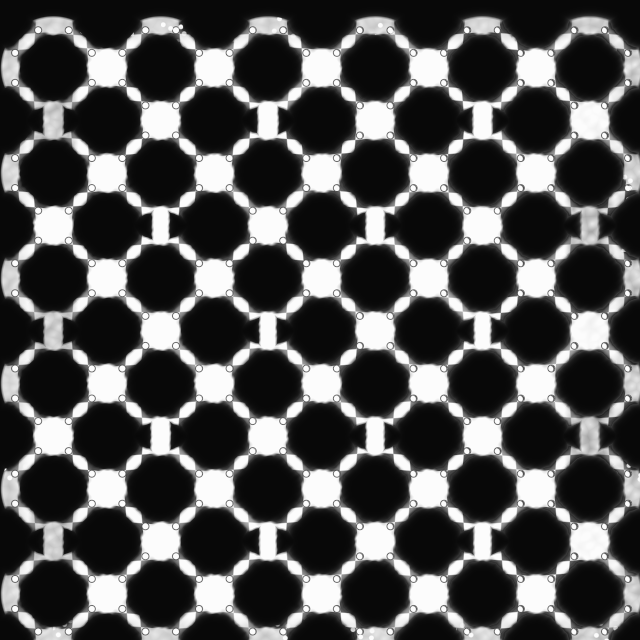
A Shadertoy shader for this pattern:

```glsl
const vec2 PITCH = vec2(0.0838, 0.0822);
const vec2 FIRST_HOLE = vec2(0.0835, 0.1060);
const float LAST = 10.0;

float hash(vec2 p) {
    p = fract(p * vec2(0.1031, 0.1137));
    p += dot(p, p.yx + 33.33);
    return fract((p.x + p.y) * p.x * 7.13);
}

// Distance to the nearest jittered cell point
float cellular(vec2 p) {
    float nearest = 2.0;
    for (int k = 0; k < 9; k++) {
        vec2 cell = floor(p) + vec2(k % 3 - 1, k / 3 - 1);
        vec2 point = cell + vec2(hash(cell + 40.0), hash(cell + 71.0));
        nearest = min(nearest, length(p - point));
    }
    return nearest;
}

float ripple(vec2 p) {
    return sin(p.x * 19.0 + 2.0 * sin(p.y * 13.0)) * 0.6
         + sin(p.y * 37.0 + p.x * 29.0) * 0.4;
}

float fill(float d, float aa) {
    return 1.0 - smoothstep(-aa, aa, d);
}

// Circle with flattened diagonals
float roundedOctagon(vec2 p, float radius, float diagonal) {
    p = abs(p);
    return max(length(p) - radius, (p.x + p.y) * 0.7071 - diagonal);
}

vec2 nearestNode(vec2 g, vec2 offset) {
    return 2.0 * round((g - offset) * 0.5) + offset;
}

// Dovetail cut on both sides of a narrow waist
float dovetail(vec2 p, float waist) {
    p = abs(p);
    float flare = p.y - 0.25 + 0.33 * (p.x - waist);
    return max(max(waist - p.x, p.x - 0.60), flare);
}

// Folded grey wedges on the diagonal necks
float neckShade(vec2 g) {
    vec2 cell = floor(g), n = g - cell - 0.5;
    float side = mod(cell.x + cell.y, 2.0) < 0.5 ? 1.0 : -1.0;
    float along = abs(n.x - side * n.y) * 0.7071;
    float across = abs(n.x + side * n.y) * 0.7071;
    float tilt = 0.18 + 0.05 * hash(cell + 9.0);
    float wedge = fill(abs(along - tilt) - across * 1.15, 0.025);
    float depth = mix(0.30, 0.62, hash(cell + 23.0));
    float inNeck = fill(along - 0.38, 0.05);
    float edgeFold = smoothstep(0.04, 0.15, across) * 0.22;
    return inNeck * clamp(wedge * (depth + across) + edgeFold, 0.0, 0.72);
}

// x: pin outline, y: pin interior
vec2 pinMask(vec2 p, float shift, float aa) {
    vec2 q = abs(p) - 0.285;
    float d = length(q) - 0.066;
    vec2 lit = (p - sign(p) * 0.285) + vec2(shift, -0.4 * shift);
    float crescent = fill(d, aa) * (1.0 - fill(length(lit) - 0.062, aa));
    float outline = fill(abs(d) - 0.007, aa);
    return vec2(max(outline * 0.8, crescent * 0.8), fill(d, aa));
}

void mainImage(out vec4 fragColor, in vec2 fragCoord) {
    float size = min(iResolution.x, iResolution.y);
    vec2 uv = (fragCoord - 0.5 * iResolution.xy) / size + 0.5;
    vec2 g = (vec2(uv.x, 1.0 - uv.y) - FIRST_HOLE) / PITCH;
    float aa = 0.8 / (size * PITCH.y);

    // Two interleaved hole grids
    vec2 a = g - 2.0 * clamp(round(g * 0.5), 0.0, LAST * 0.5);
    vec2 b = g - nearestNode(g, vec2(1.0));
    float hole = min(roundedOctagon(a, 0.625, 0.580),
                     roundedOctagon(b, 0.625, 0.585));

    // Nearest junction between holes
    vec2 j1 = nearestNode(g, vec2(1.0, 0.0));
    vec2 j2 = nearestNode(g, vec2(0.0, 1.0));
    vec2 junction = length(g - j1) < length(g - j2) ? j1 : j2;
    vec2 p = g - junction;
    bool inside = junction.y > 0.0 && junction.y < LAST;
    bool narrow = inside && mod(junction.x, 2.0) < 0.5
               && mod(junction.x + junction.y - 1.0, 4.0) < 0.5;
    if (narrow) hole = min(hole, dovetail(p, 0.16 + 0.04 * hash(junction)));
    hole += 0.008 * ripple(g * 1.3);

    // Scalloped outer boundary
    vec2 fromCenter = abs(g - LAST * 0.5);
    float reach = max(fromCenter.x, fromCenter.y) - LAST * 0.5;
    float frame = min(reach - 0.4, roundedOctagon(a, 0.98, 0.93));
    float body = max(-hole, frame);

    // Body shading, duller on the rim and the end connectors
    float mottle = 0.5 * cellular(g * 5.0) + 0.12 * ripple(g * 0.7);
    float rim = smoothstep(0.35, 0.85, reach);
    float rightFade = smoothstep(8.8, 10.8, g.x);
    float shade = 1.0 - rim * (0.12 + 0.22 * mottle) - 0.16 * rightFade * mottle;
    if (narrow) {
        float dull = smoothstep(3.5, 5.0, abs(junction.x - 5.0));
        shade -= dull * (0.12 + 0.35 * mottle) * fill(abs(p.x) - 0.4, 0.1);
    }
    shade *= 1.0 - neckShade(g);
    shade *= mix(0.62, 1.0, smoothstep(0.0, 0.045, -body));

    // Pins
    if (!narrow) {
        vec2 pin = pinMask(p, 0.003 * (g.x - 1.0), aa);
        shade = mix(shade, 0.99, pin.y);
        shade = mix(shade, 0.12, pin.x);
    }

    // Sparse bright chips along the rim
    float chip = fill(cellular(g * 4.0) - 0.18, aa * 4.0);
    shade = mix(shade, 1.0, chip * rim * step(0.75, hash(floor(g * 2.0))));

    // Faint walls visible inside the holes
    float wall = exp(-max(body, 0.0) * 22.0) * (0.07 + 0.016 * clamp(g.x, 0.0, LAST));
    float dark = 0.03 + wall;
    float value = mix(dark, clamp(shade, 0.04, 0.99), fill(body, aa));
    fragColor = vec4(vec3(value), 1.0);
}
```
